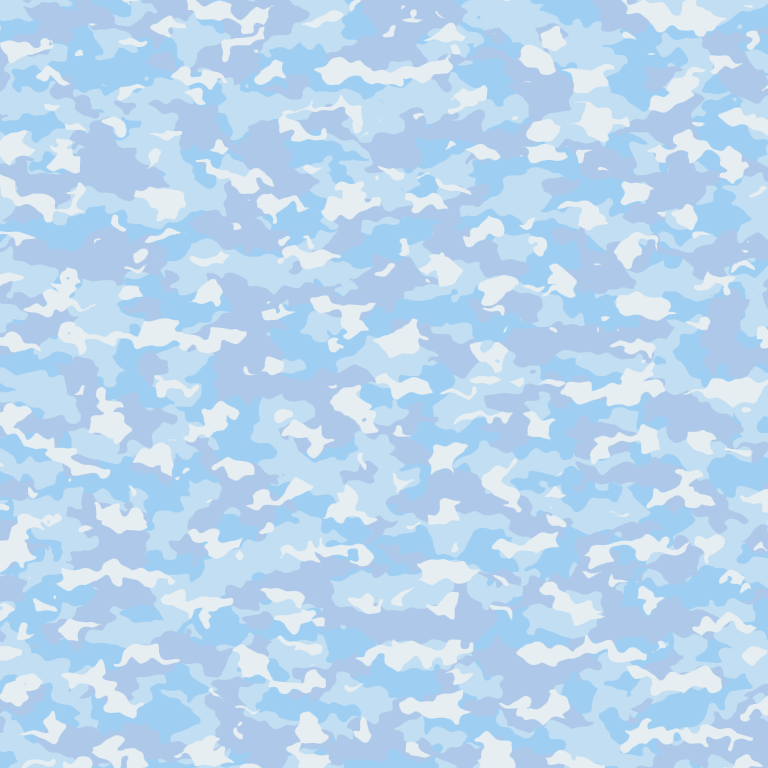
Write a Shadertoy shader that draws this pattern.

```glsl
// Gradient noise with unit gradients from a sine hash
float cornerSlope(vec2 cell, vec2 offset) {
    float angle = 6.2832 * fract(sin(dot(cell, vec2(127.1, 311.7))) * 43758.5453);
    return dot(vec2(cos(angle), sin(angle)), offset);
}

float gradientNoise(vec2 p) {
    vec2 cell = floor(p), f = fract(p);
    vec2 fade = f * f * f * (f * (f * 6.0 - 15.0) + 10.0);
    vec2 e = vec2(0.0, 1.0);
    float bottom = mix(cornerSlope(cell, f), cornerSlope(cell + e.yx, f - e.yx), fade.x);
    float top = mix(cornerSlope(cell + e, f - e), cornerSlope(cell + e.yy, f - e.yy), fade.x);
    return mix(bottom, top, fade.y);
}

// Wide patches whose outlines are bent into small rounded lobes
float patchField(vec2 p, vec2 scale, float seed) {
    vec2 w = p * vec2(44.0, 52.0) + seed;
    p += 0.018 * vec2(gradientNoise(w), gradientNoise(w + 37.4));
    vec2 q = p * scale + seed * 1.7;
    return gradientNoise(q) + 0.45 * gradientNoise(mat2(1.7, 1.1, -1.1, 1.7) * q + 9.3);
}

// Smooth-edged coverage of the area above a level
float coverage(float field, float level) {
    return clamp(0.5 + (field - level) / max(fwidth(field), 1e-4), 0.0, 1.0);
}

void mainImage(out vec4 fragColor, in vec2 fragCoord) {
    vec2 uv = fragCoord / iResolution.y;

    vec3 paleBlue = vec3(0.76, 0.87, 0.95);
    vec3 skyBlue = vec3(0.62, 0.81, 0.95);
    vec3 periwinkle = vec3(0.68, 0.785, 0.91);
    vec3 frost = vec3(0.90, 0.935, 0.95);

    // Camouflage layers, from the ground up
    vec3 color = paleBlue;
    color = mix(color, skyBlue, coverage(patchField(uv, vec2(11.0, 19.0), 13.1), 0.033));
    color = mix(color, periwinkle, coverage(patchField(uv, vec2(11.0, 19.0), 57.6), 0.075));
    color = mix(color, frost, coverage(patchField(uv, vec2(16.0, 29.0), 91.3), 0.235));

    fragColor = vec4(color, 1.0);
}
```
